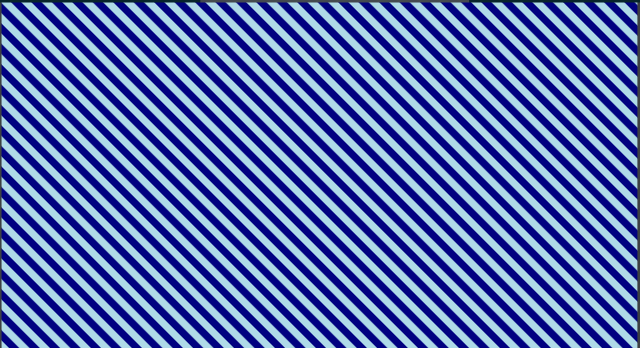
This pattern is drawn by a Shadertoy shader. Its source:

```glsl
// Navy and pale blue diagonal stripes of equal width, falling to the right at 45 degrees,
// with a thin dark frame on the top, left and right edges.
// Stripes come from a repeated signed distance; all lengths are in canvas heights.

// Share of a pixel covered by a shape, from its signed distance (positive inside)
float coverage(float dist, float pixel) {
    return clamp(dist / pixel + 0.5, 0.0, 1.0);
}

// Signed distance to the pale bands, measured across the stripe
float stripeDistance(vec2 fromCenter) {
    const float period = 0.05876;
    float phase = (fromCenter.x + fromCenter.y) / period - 0.037;
    float offset = abs(fract(phase + 0.5) - 0.5);
    return (0.25 - offset) * period * 0.70711;
}

void mainImage(out vec4 fragColor, in vec2 fragCoord) {
    float pixel = 1.0 / iResolution.y;
    vec2 p = fragCoord * pixel;
    vec2 size = iResolution.xy * pixel;

    // Diagonal stripes
    vec3 navy = vec3(0.005, 0.005, 0.502);
    vec3 paleBlue = vec3(0.686, 0.856, 0.908);
    float band = coverage(stripeDistance(p - 0.5 * size), 1.2 * pixel);
    vec3 color = mix(navy, paleBlue, band);

    // Grey side edges
    float sides = max(0.0045 - p.x, p.x - size.x + 0.0075);
    color = mix(color, vec3(0.24, 0.25, 0.26), coverage(sides, pixel));

    // Dark teal top edge with a grey middle section
    float middle = 0.21 * size.x - abs(p.x - 0.523 * size.x);
    vec3 topColor = mix(vec3(0.03, 0.14, 0.17), vec3(0.27, 0.29, 0.31), coverage(middle, pixel));
    color = mix(color, topColor, coverage(p.y - size.y + 0.0072, pixel));

    fragColor = vec4(color, 1.0);
}
```
